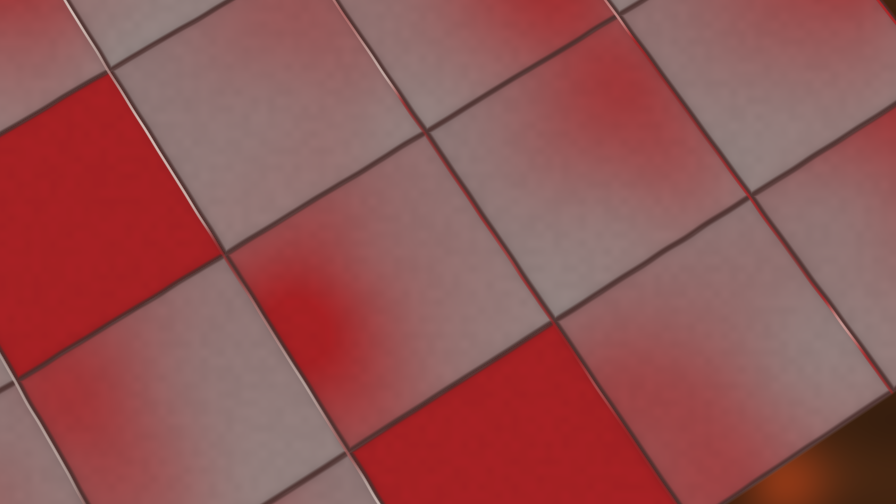
Reproduce this background procedurally as a Shadertoy shader.

```glsl
// Tilted board of square tiles, grey with soft red stains, over a dark brown ground

float hash(vec2 p) {
    return fract(sin(dot(p, vec2(127.1, 311.7))) * 43758.5453);
}

float noise(vec2 p) {
    vec2 i = floor(p), f = fract(p);
    f = f * f * (3.0 - 2.0 * f);
    return mix(mix(hash(i), hash(i + vec2(1, 0)), f.x),
               mix(hash(i + vec2(0, 1)), hash(i + vec2(1, 1)), f.x), f.y);
}

// Canvas point to board coordinates, inverting a mild perspective
vec2 boardCoord(vec2 p) {
    vec2 a = vec2(0.3887, 0.2415) - p * 0.02;
    vec2 b = vec2(0.2473, -0.3703) + p * 0.035;
    vec2 d = p - vec2(-0.044, 0.238);
    return vec2(d.x * b.y - d.y * b.x, a.x * d.y - a.y * d.x) / (a.x * b.y - a.y * b.x);
}

// Amount of red, from 0 to 1, at a place within a tile
float stain(vec2 tile, vec2 uv) {
    if (mod(2.0 * tile.x - tile.y + 3.0, 7.0) < 0.5) return 1.0;
    float middle = step(abs(tile.x), 0.5);
    vec2 center = vec2(mix(0.08, 0.85, step(tile.y, tile.x)),
                       0.2 + middle * 0.5 * abs(tile.y));
    float strength = 0.65 + 0.15 * hash(tile);
    if (abs(tile.x + 1.0) < 0.5) {
        strength = clamp(0.95 + 0.6 * tile.y, 0.0, 1.0);
        center.y += 0.3 * step(0.0, tile.y);
    }
    vec2 d = (uv - center) * vec2(1.0, 0.8);
    float cloud = noise(uv * 2.5 + tile * 7.3);
    return clamp(strength * exp(-4.5 * dot(d, d)) * (0.8 + 0.4 * cloud)
                 + 0.16 * cloud - 0.02, 0.0, 1.0);
}

void mainImage(out vec4 fragColor, in vec2 fragCoord) {
    vec2 p = (fragCoord - 0.5 * iResolution.xy) / iResolution.y;
    float aa = 1.0 / iResolution.y;
    vec2 g = boardCoord(p);
    vec2 tile = floor(g), uv = fract(g);

    // Tile face
    vec3 grey = mix(vec3(0.55, 0.46, 0.455), vec3(0.57, 0.51, 0.50), uv.y);
    vec3 color = mix(grey, vec3(0.64, 0.125, 0.135), stain(tile, uv));
    color *= 0.98 + 0.04 * noise(p * 60.0);

    // Dark joints with slightly uneven edges
    vec2 offset = (g - round(g)) * 0.45;
    offset += 0.002 * (vec2(noise(g.yx * 9.0), noise(g * 9.0 + 40.0)) - 0.5);
    vec2 joint = 1.0 - smoothstep(vec2(0.0035 - aa), vec2(0.0065 + aa), abs(offset));
    float shade = exp(-min(abs(offset.x), abs(offset.y)) * 140.0);
    color *= 1.0 - 0.2 * shade;
    color = mix(color, vec3(0.29, 0.18, 0.17), 0.85 * max(joint.x, joint.y));

    // Thin seam inside the flatter joints
    float seam = 1.0 - smoothstep(0.0, 0.0015 + aa, abs(offset.y - 0.002));
    color = mix(color, vec3(0.42, 0.32, 0.31), 0.4 * seam * noise(g * 14.0));

    // Worn bright edge on the steeper joints, whiter to the left
    float glint = 1.0 - smoothstep(0.0008, 0.0022 + aa, abs(offset.x + 0.004));
    float wear = noise(vec2(g.y * 3.0, round(g.x) * 5.0));
    float white = smoothstep(0.3, 0.8, wear - 0.25 * round(g.x));
    vec3 edge = mix(vec3(0.72, 0.14, 0.15), vec3(0.86, 0.78, 0.75), white);
    color = mix(color, edge, glint * (0.35 + 0.6 * wear));

    // Ground beyond the two outer sides, with a faint warm glow
    float beyond = (max(g.x, g.y) - 2.0) * 0.45;
    vec3 ground = vec3(0.24, 0.13, 0.06) * (0.85 + 0.3 * noise(p * 9.0));
    ground += vec3(0.28, 0.07, 0.02) * exp(-120.0 * dot(p - vec2(0.67, -0.46), p - vec2(0.67, -0.46)));
    color = mix(color, ground, smoothstep(0.002 - aa, 0.005 + aa, beyond));

    fragColor = vec4(color, 1.0);
}
```
